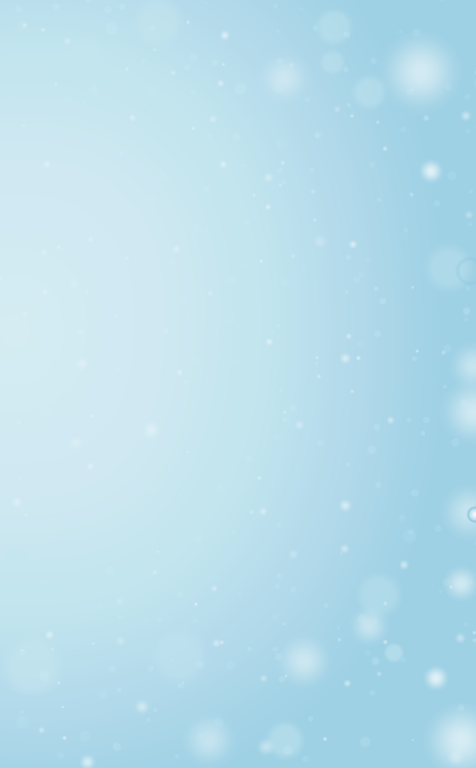
A Shadertoy shader for this background:

```glsl
// A pale winter-blue backdrop: a broad oval light from the left fades to sky blue,
// with blurred glows and translucent discs over it. Hashed grids scatter the
// small discs and sparkles. Lengths are fractions of the canvas height.

const vec3 GLOW_COLOR = vec3(0.88, 0.945, 0.965);
const vec3 DISC_COLOR = vec3(0.77, 0.90, 0.935);
const vec3 RIM_COLOR = vec3(0.53, 0.76, 0.86);

vec2 hash2(vec2 p) {
    vec3 q = fract(vec3(p.xyx) * vec3(0.1031, 0.1030, 0.0973));
    q += dot(q, q.yzx + 33.33);
    return fract((q.xx + q.yz) * q.zy);
}

float cornerGradient(vec2 cell, vec2 offset) {
    return dot(hash2(cell) * 2.0 - 1.0, offset);
}

float gradientNoise(vec2 p) {
    vec2 i = floor(p), f = fract(p), e = vec2(0.0, 1.0);
    vec2 u = f * f * f * (f * (f * 6.0 - 15.0) + 10.0);
    float low = mix(cornerGradient(i, f), cornerGradient(i + e.yx, f - e.yx), u.x);
    float high = mix(cornerGradient(i + e, f - e), cornerGradient(i + e.yy, f - e.yy), u.x);
    return mix(low, high, u.y);
}

// Blurred light, zero beyond the radius
float glow(vec2 p, vec2 center, float radius) {
    return 1.0 - smoothstep(0.0, radius, length(p - center));
}

// Flat disc with a feathered border
float softDisc(vec2 p, vec2 center, float radius, float feather) {
    return 1.0 - smoothstep(radius * (1.0 - feather), radius, length(p - center));
}

float ring(vec2 p, vec2 center, float radius, float width) {
    return 1.0 - smoothstep(0.0, width, abs(length(p - center) - radius));
}

// Oval gradient, flattened a little on its sides
vec3 backdrop(vec2 p) {
    vec2 q = abs(p - vec2(0.02, 0.57)) * vec2(1.0, 0.9);
    float d = pow(pow(q.x, 2.4) + pow(q.y, 2.4), 1.0 / 2.4);
    d += 0.012 * gradientNoise(p * vec2(5.0, 3.0));
    vec3 color = mix(vec3(0.83, 0.925, 0.95), vec3(0.812, 0.91, 0.948), smoothstep(0.0, 0.20, d));
    color = mix(color, vec3(0.76, 0.897, 0.932), smoothstep(0.18, 0.33, d));
    color = mix(color, vec3(0.71, 0.858, 0.923), smoothstep(0.31, 0.44, d));
    return mix(color, vec3(0.62, 0.818, 0.895), smoothstep(0.40, 0.58, d));
}

// One grid of random dots; sharpness 0 gives glows, 1 gives discs
float scatter(vec2 p, float cellSize, float density, float maxRadius, float sharpness, float seed) {
    vec2 g = p / cellSize;
    vec2 cell = floor(g);
    vec2 place = hash2(cell + seed);
    vec2 trait = hash2(cell + seed + 71.7);
    vec2 center = 0.25 + 0.5 * place;
    float radius = maxRadius * mix(0.45, 1.0, trait.y);
    float shape = mix(glow(fract(g), center, radius), softDisc(fract(g), center, radius, 0.4), sharpness);
    return shape * step(trait.x, density) * mix(0.4, 1.0, place.x);
}

void mainImage(out vec4 fragColor, in vec2 fragCoord) {
    vec2 p = fragCoord / iResolution.y;
    p.x *= 0.6211 * iResolution.y / iResolution.x;
    vec3 color = backdrop(p);

    // Large translucent discs: center, radius, opacity
    vec4 discs[12] = vec4[12](
        vec4(0.043, 0.132, 0.046, 0.55), vec4(0.234, 0.145, 0.042, 0.40),
        vec4(0.372, 0.036, 0.029, 0.50), vec4(0.495, 0.225, 0.034, 0.40),
        vec4(0.482, 0.880, 0.026, 0.45), vec4(0.436, 0.965, 0.028, 0.45),
        vec4(0.111, 0.924, 0.031, 0.55), vec4(0.206, 0.971, 0.038, 0.50),
        vec4(0.586, 0.651, 0.036, 0.40), vec4(0.023, 0.275, 0.020, 0.50),
        vec4(0.434, 0.919, 0.019, 0.40), vec4(0.514, 0.150, 0.015, 0.55));
    for (int i = 0; i < 12; i++) {
        vec4 disc = discs[i];
        color = mix(color, DISC_COLOR, disc.w * softDisc(p, disc.xy, disc.z, 0.5));
    }

    // Main glows: center, radius, strength
    vec4 glows[12] = vec4[12](
        vec4(0.549, 0.906, 0.060, 0.80), vec4(0.371, 0.898, 0.038, 0.55),
        vec4(0.602, 0.036, 0.055, 0.85), vec4(0.397, 0.139, 0.040, 0.65),
        vec4(0.273, 0.036, 0.040, 0.55), vec4(0.618, 0.464, 0.048, 0.75),
        vec4(0.612, 0.333, 0.042, 0.60), vec4(0.482, 0.185, 0.030, 0.60),
        vec4(0.602, 0.240, 0.027, 0.75), vec4(0.618, 0.523, 0.036, 0.60),
        vec4(0.569, 0.117, 0.019, 1.00), vec4(0.5625, 0.777, 0.018, 1.00));
    for (int i = 0; i < 12; i++) {
        vec4 light = glows[i];
        color = mix(color, GLOW_COLOR, light.w * glow(p, light.xy, light.z));
    }

    // Scattered discs and sparkles, finer with each layer
    for (int i = 0; i < 3; i++) {
        float layer = float(i);
        float cellSize = 0.085 / (1.0 + 0.5 * layer);
        float faint = scatter(p, cellSize, 0.32, 0.13, 1.0, 11.0 + 19.0 * layer);
        float spark = scatter(p + 0.031, cellSize, 0.20, 0.17 - 0.03 * layer, 0.0, 47.0 + 23.0 * layer);
        color = mix(color, DISC_COLOR + 0.03, 0.28 * faint);
        color = mix(color, GLOW_COLOR, 0.85 * spark);
    }

    // Thin bubble rims at the right edge
    color = mix(color, RIM_COLOR, 0.30 * ring(p, vec2(0.613, 0.647), 0.016, 0.004));
    color = mix(color, RIM_COLOR, 0.70 * ring(p, vec2(0.620, 0.330), 0.009, 0.003));
    color = mix(color, vec3(0.95, 0.98, 0.99), glow(p, vec2(0.620, 0.330), 0.007));

    fragColor = vec4(color, 1.0);
}
```
